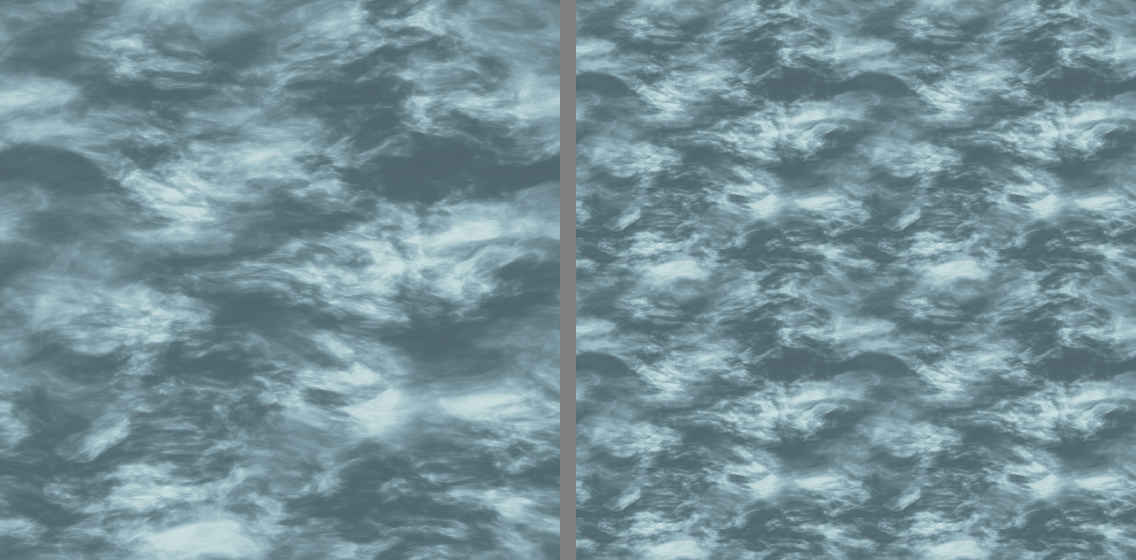
Left: one tile. Right: repeated 2 by 2.
Reproduce this texture procedurally as a WebGL 1 fragment shader.

```glsl
precision highp float;
// Overcast sky of flat, wind-torn clouds in slate and pale blue-green tones.
// Wrapped gradient noise is stretched sideways, bent by layered sines and
// noise, firmed into patches, then toned by a ramp of area shares.
uniform vec2 u_resolution;

const float TAU = 6.2831853;
const vec2 CLOUD_CELLS = vec2(3.0, 7.0);    // whole cells per tile
const vec2 CALM_CELLS = vec2(3.0, 5.0);
const vec2 CURL_CELLS = vec2(7.0, 12.0);
const vec2 FRAY_CELLS = vec2(21.0, 38.0);
const vec2 CURL_REACH = vec2(0.045, 0.016);
const vec2 FRAY_REACH = vec2(0.012, 0.006);
const vec2 LAYER_SHIFT = vec2(0.0243, 0.0311); // keeps lattices off the border
const float OCTAVE_GAIN = 0.68;
const float CALM_DETAIL = 0.60;             // strength of the fine octaves
const float ROUGH_DETAIL = 1.45;
const float PATCH_LEVEL = 0.27;             // plateau height of a patch
const float PATCH_EDGE = 0.02;              // smaller gives firmer edges
const float CREASE_MIX = 0.3;
const float CREASE_MEAN = 0.17;             // average of abs(noise)
const float CREASE_GAIN = 1.5;
const float HEIGHT_SPREAD = 0.275;          // standard deviation of height
const float HEIGHT_MIDDLE = 0.01;

const vec3 SHADOW = vec3(0.315, 0.400, 0.428);
const vec3 SLATE = vec3(0.350, 0.440, 0.470);
const vec3 STEEL = vec3(0.420, 0.520, 0.550);
const vec3 HAZE = vec3(0.480, 0.590, 0.630);
const vec3 MIST = vec3(0.550, 0.670, 0.710);
const vec3 PALE = vec3(0.630, 0.750, 0.780);
const vec3 GLOW = vec3(0.790, 0.870, 0.872);

// Unit gradient of a lattice point
vec2 gradientAt(vec2 cell, float seed) {
  vec3 q = fract(vec3(cell.xyx + seed) * vec3(0.1031, 0.1030, 0.0973));
  q += dot(q, q.yzx + 33.33);
  float angle = TAU * fract((q.x + q.y) * q.z);
  return vec2(cos(angle), sin(angle));
}

// The half-cell offset keeps rounding in mod from missing the wrap
float cornerValue(vec2 cell, vec2 local, vec2 corner, vec2 cells, float seed) {
  vec2 wrapped = floor(mod(cell + corner + 0.5, cells));
  return dot(gradientAt(wrapped, seed), local - corner);
}

// Gradient noise that wraps over the unit tile
float wrappedNoise(vec2 p, vec2 cells, float seed) {
  vec2 grid = (p + seed * LAYER_SHIFT) * cells;
  vec2 cell = floor(grid);
  vec2 f = grid - cell;
  vec2 s = f * f * f * (f * (f * 6.0 - 15.0) + 10.0);
  float low = mix(cornerValue(cell, f, vec2(0.0, 0.0), cells, seed),
                  cornerValue(cell, f, vec2(1.0, 0.0), cells, seed), s.x);
  float high = mix(cornerValue(cell, f, vec2(0.0, 1.0), cells, seed),
                   cornerValue(cell, f, vec2(1.0, 1.0), cells, seed), s.x);
  return mix(low, high, s.y);
}

vec2 wrappedNoise2(vec2 p, vec2 cells, float seed) {
  return vec2(wrappedNoise(p, cells, seed),
              wrappedNoise(p, cells, seed + 17.0));
}

// Wind: broad sine swells, then curls, then frayed edges
vec2 windBend(vec2 p) {
  p.y += 0.012 * sin(TAU * (p.x + p.y))
       + 0.007 * sin(TAU * (2.0 * p.x - p.y) + 1.3);
  p += CURL_REACH * wrappedNoise2(p, CURL_CELLS, 41.0);
  return p + FRAY_REACH * wrappedNoise2(p, FRAY_CELLS, 83.0);
}

// Flattens noise into plateaus with firm edges
float patchShape(float n) {
  return PATCH_LEVEL * n / sqrt(n * n + PATCH_EDGE);
}

// Broad octave, firm patches, then fine creases; detail fades in calm areas
float cloudHeight(vec2 p) {
  float calm = wrappedNoise(p, CALM_CELLS, 5.0);
  float detail = mix(CALM_DETAIL, ROUGH_DETAIL, smoothstep(-0.25, 0.15, calm));
  vec2 cells = CLOUD_CELLS;
  float gain = 1.0;
  float height = 0.0;
  for (int i = 0; i < 6; i++) {
    float n = wrappedNoise(p, cells, 7.0 + 11.0 * float(i));
    float crease = CREASE_GAIN * (abs(n) - CREASE_MEAN);
    if (i > 3) n = mix(n, crease, CREASE_MIX);
    else if (i > 0) n = patchShape(n);
    height += gain * n * (i > 1 ? detail : 1.0);
    cells *= 2.0;
    gain *= OCTAVE_GAIN;
  }
  return height;
}

float ramp(float from, float to, float x) {
  return clamp((x - from) / (to - from), 0.0, 1.0);
}

// Tone by rank: 0 is the darkest part of the area, 1 the lightest
vec3 cloudColor(float rank) {
  vec3 color = mix(SHADOW, SLATE, ramp(0.0, 0.15, rank));
  color = mix(color, STEEL, ramp(0.15, 0.42, rank));
  color = mix(color, HAZE, ramp(0.42, 0.63, rank));
  color = mix(color, MIST, ramp(0.63, 0.79, rank));
  color = mix(color, PALE, ramp(0.79, 0.915, rank));
  return mix(color, GLOW, ramp(0.915, 0.995, rank));
}

void main() {
  vec2 p = gl_FragCoord.xy / u_resolution;
  float height = cloudHeight(windBend(p));
  // A logistic curve turns the bell-shaped heights into even ranks
  float rank = 1.0 / (1.0 + exp(-1.7 * (height - HEIGHT_MIDDLE) / HEIGHT_SPREAD));
  gl_FragColor = vec4(cloudColor(rank), 1.0);
}
```
